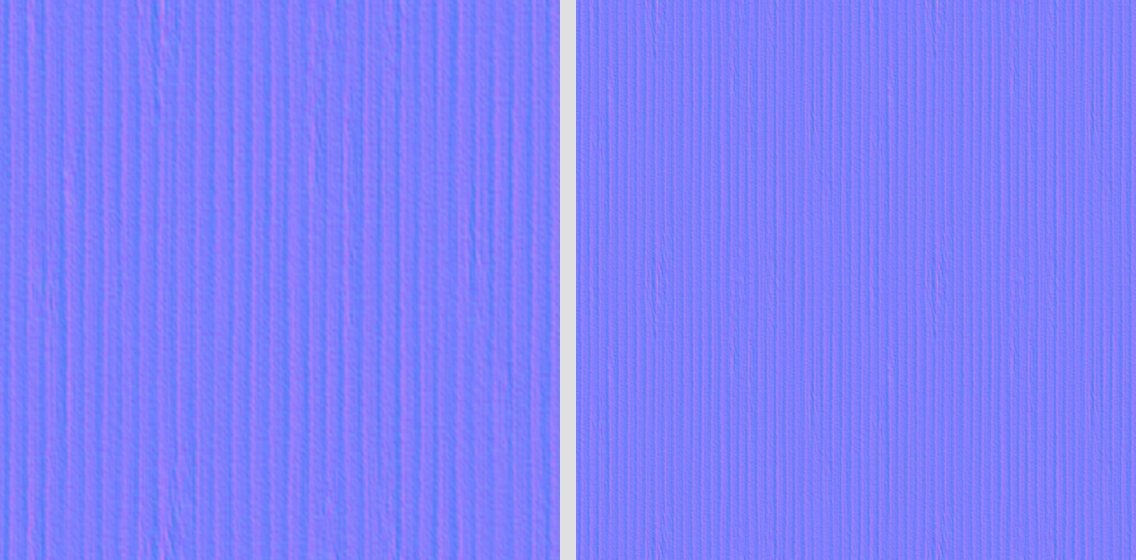
Left: one tile. Right: repeated 2 by 2.
Write a Shadertoy shader that draws this texture map.

```glsl
// Tangent-space normal map of upright, combed wood grain.
// Thirty ridges give the broad slope; a height field of wrapped noise adds
// long fibres, fine grain and torn patches. Everything tiles on the unit square.

float hash(vec2 p) {
    return fract(sin(dot(p, vec2(127.1, 311.7))) * 43758.5453);
}

// Value noise with a whole number of cells, wrapping at the canvas edges
float noise(vec2 uv, vec2 cells, float seed) {
    vec2 p = uv * cells;
    vec2 i = floor(p), f = fract(p);
    f = f * f * (3.0 - 2.0 * f);
    vec2 a = mod(i, cells) + seed;
    vec2 b = mod(i + 1.0, cells) + seed;
    return mix(mix(hash(a), hash(vec2(b.x, a.y)), f.x),
               mix(hash(vec2(a.x, b.y)), hash(b), f.x), f.y);
}

// Fibres, grain and torn patches as one height
float fibreHeight(vec2 uv) {
    float torn = smoothstep(0.56, 0.9, noise(uv, vec2(32.0, 4.0), 3.7));
    torn *= smoothstep(0.25, 0.7, noise(uv, vec2(7.0, 2.0), 9.2));
    float h = 0.13 * noise(uv, vec2(140.0, 3.0), 11.3);
    h += 0.07 * noise(uv, vec2(230.0, 7.0), 23.9);
    h += 0.085 * noise(uv, vec2(190.0, 150.0), 37.1);
    h += 0.05 * noise(uv, vec2(90.0, 110.0), 41.6);
    h += 0.45 * torn * noise(uv, vec2(160.0, 44.0), 53.4);
    return h;
}

// Sideways slope of the ridges: a wide cool flank, then a narrow warm one
float ridgeSlope(vec2 uv) {
    float wobble = 0.22 * (noise(uv, vec2(30.0, 4.0), 61.8) - 0.5)
                 + 0.10 * (noise(uv, vec2(60.0, 90.0), 67.2) - 0.5);
    float f = fract(uv.x * 30.0 + wobble);
    float cool = (f - 0.33) / 0.17;
    float warm = (f - 0.62) / 0.11;
    float depth = 0.6 + 0.75 * noise(uv, vec2(15.0, 3.0), 71.5);
    return depth * (0.025 - 0.22 * exp(-cool * cool) + 0.2 * exp(-warm * warm));
}

void mainImage(out vec4 fragColor, in vec2 fragCoord) {
    vec2 uv = fragCoord / iResolution.xy;

    // Central differences of the fibre height
    vec2 e = vec2(0.001, 0.0);
    vec2 slope = vec2(fibreHeight(uv + e.xy) - fibreHeight(uv - e.xy),
                      fibreHeight(uv + e.yx) - fibreHeight(uv - e.yx));
    slope /= 2.0 * e.x * 200.0;
    slope.x += ridgeSlope(uv);

    // Pack the unit normal into colour
    vec3 normal = normalize(vec3(slope, 1.0));
    vec3 color = 0.5 + 0.5 * normal - vec3(0.002, 0.003, 0.006);
    fragColor = vec4(color, 1.0);
}
```
